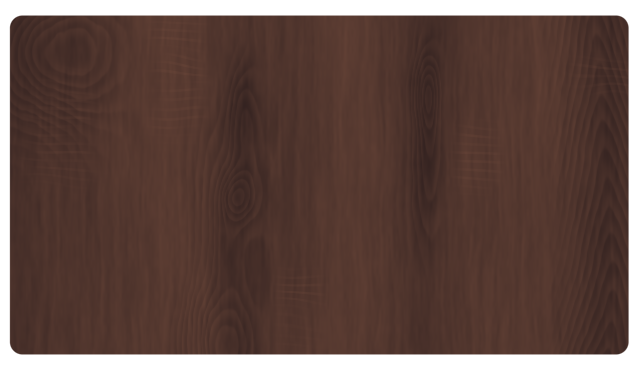
This texture is drawn by a Shadertoy shader. Its source:

```glsl
// A dark brown wooden board with rounded corners on white.
// Growth rings are contours of a slanted field with bumps at the knots;
// stretched noise adds fibres, broad bands and faint saw marks add tone.

const vec3 DARK_WOOD = vec3(0.205, 0.137, 0.128);
const vec3 LIGHT_WOOD = vec3(0.375, 0.247, 0.203);

// Knots and flames: centre and size, ring count, darkening
const int KNOTS = 8;
const vec4 knotShape[KNOTS] = vec4[](
    vec4(0.655, 0.70, 0.040, 0.13), vec4(0.640, 0.47, 0.045, 0.07),
    vec4(0.640, 0.45, 0.110, 0.25), vec4(0.600, 0.06, 0.110, 0.17),
    vec4(1.155, 0.62, 0.045, 0.26), vec4(1.155, 0.74, 0.030, 0.09),
    vec4(0.130, 0.85, 0.190, 0.19), vec4(0.610, 0.33, 0.035, 0.09));
const float knotRings[KNOTS] = float[](2.5, 4.0, 3.5, 7.0, 3.0, 3.0, 10.0, 1.5);
const float knotShade[KNOTS] = float[](0.22, 0.14, 0.0, 0.02, 0.14, 0.06, 0.08, 0.14);

// Broad vertical bands: centre, width, darkening
const int BANDS = 9;
const vec3 bands[BANDS] = vec3[](
    vec3(0.04, 0.08, 0.32), vec3(0.22, 0.11, 0.14), vec3(0.66, 0.07, 0.20),
    vec3(0.79, 0.06, 0.12), vec3(1.15, 0.08, 0.24), vec3(1.65, 0.08, 0.32),
    vec3(0.43, 0.09, -0.08), vec3(0.95, 0.07, -0.12), vec3(1.40, 0.10, -0.07));

// Saw marks: centre and half size of each patch
const int MARKS = 5;
const vec4 marks[MARKS] = vec4[](
    vec4(0.48, 0.80, 0.07, 0.17), vec4(0.81, 0.17, 0.06, 0.10),
    vec4(1.29, 0.58, 0.06, 0.09), vec4(0.16, 0.65, 0.09, 0.14),
    vec4(1.63, 0.80, 0.08, 0.05));

float hash(vec2 p) {
    vec3 q = fract(vec3(p.xyx) * 0.1031);
    q += dot(q, q.yzx + 33.33);
    return fract((q.x + q.y) * q.z);
}

float noise(vec2 p) {
    vec2 i = floor(p), f = fract(p);
    f = f * f * (3.0 - 2.0 * f);
    vec2 e = vec2(0.0, 1.0);
    return mix(mix(hash(i), hash(i + e.yx), f.x),
               mix(hash(i + e.xy), hash(i + e.yy), f.x), f.y);
}

float fbm(vec2 p) {
    float sum = 0.0, gain = 0.5;
    for (int i = 0; i < 4; i++) {
        sum += gain * noise(p);
        p = p * 2.03 + 17.3;
        gain *= 0.5;
    }
    return sum / 0.9375;
}

float bell(vec2 q) { return exp(-dot(q, q)); }

// Dark late wood that ends in a soft edge; fades where rings crowd
float ringShade(float phase) {
    float r = fract(phase);
    float late = smoothstep(0.0, 0.7, r) * (1.0 - smoothstep(0.78, 1.0, r));
    return mix(late, 0.46, smoothstep(0.25, 0.6, fwidth(phase)));
}

float sawMarks(vec2 p, vec4 patchBox) {
    vec2 q = (p - patchBox.xy) / patchBox.zw;
    float row = p.y * 44.0 + 3.0 * p.x + 1.2 * noise(p * vec2(9.0, 12.0));
    float stripe = smoothstep(0.2, 1.0, sin(6.2832 * row));
    return stripe * bell(q * q) * noise(vec2(p.x * 14.0, row * 0.8) + 5.0);
}

float roundedBox(vec2 p, vec2 halfSize, float radius) {
    vec2 d = abs(p) - halfSize + radius;
    return length(max(d, 0.0)) + min(max(d.x, d.y), 0.0) - radius;
}

float woodTone(vec2 p) {
    vec2 bent = p + 0.025 * (vec2(fbm(p * vec2(9.0, 5.0)), fbm(p * 8.0 + 40.0)) - 0.5);
    float tone = 0.76;

    // Broad bands
    for (int i = 0; i < BANDS; i++)
        tone -= bands[i].z * bell(vec2((bent.x - bands[i].x) / bands[i].y, 0.0));

    // Rings that bend round the knots
    float phase = 22.0 * bent.x + 3.0 * fbm(p * vec2(7.0, 1.5));
    float figure = 0.0;
    for (int i = 0; i < KNOTS; i++) {
        float bump = bell((bent - knotShape[i].xy) / knotShape[i].zw);
        phase += knotRings[i] * bump;
        tone -= knotShade[i] * bump;
        figure = max(figure, bump);
    }
    float rings = ringShade(phase) * mix(0.07, 0.20, smoothstep(0.05, 0.5, figure));

    // Pointed arches near the right edge
    float side = bent.x - 1.635 - 0.02 * sin(5.0 * p.y);
    float arch = 13.0 * bent.y + 55.0 * sqrt(side * side + 0.0004);
    float archArea = 1.0 - smoothstep(0.06, 0.19, abs(side));
    tone -= mix(rings, 0.24 * ringShade(arch), archArea);

    // Fibres, pores and mottling
    tone += 0.24 * (fbm(vec2(bent.x * 38.0, p.y * 2.0)) - 0.5);
    tone += 0.17 * (noise(vec2(bent.x * 125.0, p.y * 9.0)) - 0.5);
    tone += 0.09 * (noise(p * vec2(150.0, 45.0)) - 0.5);
    tone += 0.20 * (fbm(p * vec2(6.0, 3.0) + 9.0) - 0.5);

    for (int i = 0; i < MARKS; i++) tone += 0.20 * sawMarks(p, marks[i]);
    return tone;
}

void mainImage(out vec4 fragColor, in vec2 fragCoord) {
    vec2 centred = (fragCoord - 0.5 * iResolution.xy) / iResolution.y;
    vec3 wood = mix(DARK_WOOD, LIGHT_WOOD, clamp(woodTone(centred + vec2(0.865, 0.5)), 0.0, 1.15));
    float edge = roundedBox(centred + vec2(0.002, 0.0), vec2(0.836, 0.458), 0.034);
    float blur = 0.8 / iResolution.y;
    fragColor = vec4(mix(wood, vec3(1.0), smoothstep(-blur, blur, edge)), 1.0);
}
```
